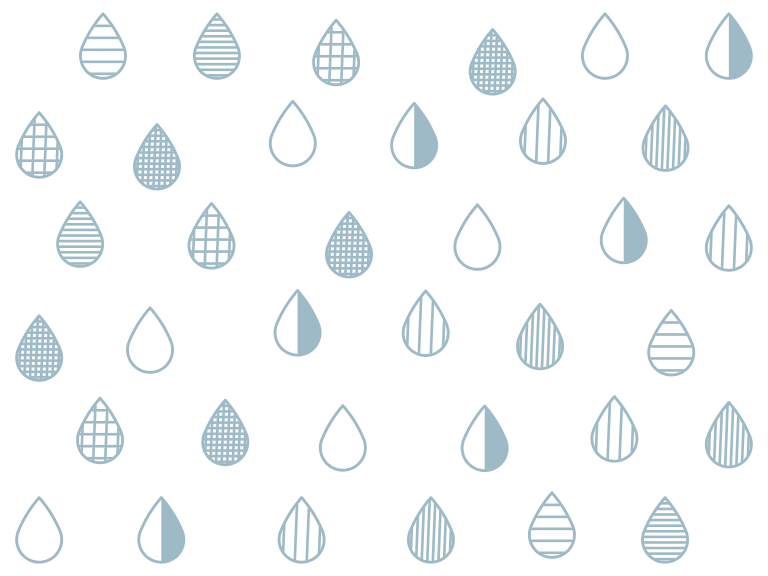
A WebGL 1 fragment shader for this pattern:

```glsl
precision highp float;

uniform vec2 u_resolution;

// All lengths are fractions of the canvas height.
const vec3 PAPER = vec3(1.0);
const vec3 INK = vec3(0.62, 0.73, 0.78);
const vec2 CELL = vec2(0.22222, 0.16667);
const vec2 JITTER = vec2(0.028, 0.024);
const vec2 MARGIN = vec2(0.068, 0.08);
const float STAGGER = 0.25;      // row shift, in cells
const float BELLY_RADIUS = 0.0391;
const float TIP_HEIGHT = 0.0729; // above the belly centre
const float FLANK_RADIUS = 0.208;
const float OUTLINE_WIDTH = 0.005;
const float STRIPE_WIDTH = 0.0046;
const float FINE_SPACING = 0.0097;
const float COARSE_SPACING = 0.0208;
const float LEAN = 0.04;         // slant of the upright stripes
const float KINDS = 8.0;

vec2 hash2(vec2 p) {
  vec2 q = vec2(dot(p, vec2(127.1, 311.7)), dot(p, vec2(269.5, 183.3)));
  return fract(sin(q) * 43758.5453);
}

// Coverage of a shape from its signed distance
float cover(float dist) {
  return clamp(0.5 - dist * u_resolution.y, 0.0, 1.0);
}

// Drop: a round belly joined smoothly to two flank arcs that meet at the tip
float dropDistance(vec2 p) {
  p.x = abs(p.x);
  float reach = FLANK_RADIUS - BELLY_RADIUS;
  float b = (FLANK_RADIUS * FLANK_RADIUS - reach * reach
    - TIP_HEIGHT * TIP_HEIGHT) / (2.0 * TIP_HEIGHT);
  float a = sqrt(reach * reach - b * b);
  vec2 fromTip = p - vec2(0.0, TIP_HEIGHT);
  if (a * fromTip.y > (TIP_HEIGHT + b) * p.x) return length(fromTip);
  if (a * p.y > b * p.x) return length(p + vec2(a, b)) - FLANK_RADIUS;
  return length(p) - BELLY_RADIUS;
}

float stripes(float x, float spacing) {
  float dist = abs(fract(x / spacing) - 0.5) * spacing;
  return cover(dist - 0.5 * STRIPE_WIDTH);
}

// Fillings: 0 empty, 1 fine upright, 2 coarse grid, 3 half,
// 4 coarse level, 5 fine grid, 6 coarse upright, 7 fine level
float filling(vec2 p, float kind) {
  float x = p.x - LEAN * p.y;
  if (kind < 0.5) return 0.0;
  if (kind < 1.5) return stripes(x, FINE_SPACING);
  if (kind < 2.5) return max(stripes(x, COARSE_SPACING), stripes(p.y, COARSE_SPACING));
  if (kind < 3.5) return cover(-p.x);
  if (kind < 4.5) return stripes(p.y, COARSE_SPACING);
  if (kind < 5.5) return max(stripes(x, FINE_SPACING), stripes(p.y, FINE_SPACING));
  if (kind < 6.5) return stripes(x, COARSE_SPACING);
  return stripes(p.y, FINE_SPACING);
}

float dropInk(vec2 p, float kind) {
  float dist = dropDistance(p);
  float outline = cover(abs(dist) - 0.5 * OUTLINE_WIDTH);
  return max(outline, cover(dist) * filling(p, kind));
}

void main() {
  vec2 uv = gl_FragCoord.xy / u_resolution.y;
  vec2 canvas = vec2(u_resolution.x / u_resolution.y, 1.0);
  vec2 cellCount = floor(canvas / CELL + 0.5);
  vec2 home = floor(uv / CELL);
  vec2 bellyOffset = vec2(0.0, 0.5 * (TIP_HEIGHT - BELLY_RADIUS));
  float ink = 0.0;

  // Staggered, jittered cells, one whole drop in each
  for (int j = -1; j <= 1; j++) {
    for (int i = -1; i <= 1; i++) {
      vec2 cell = home + vec2(float(i), float(j));
      vec2 inside = step(vec2(0.0), cell) * step(cell + 0.5, cellCount);
      float shift = (mod(cell.y, 2.0) * 2.0 - 1.0) * STAGGER;
      vec2 centre = (cell + 0.5 + vec2(shift, 0.0)) * CELL;
      centre += (hash2(cell + 3.7) * 2.0 - 1.0) * JITTER;
      centre = clamp(centre, MARGIN, canvas - MARGIN);
      // Strides that keep equal fillings apart
      float kind = mod(cell.x * 3.0 + cell.y * 2.0 + floor(cell.y * 0.5), KINDS);
      ink = max(ink, inside.x * inside.y * dropInk(uv - centre + bellyOffset, kind));
    }
  }

  gl_FragColor = vec4(mix(PAPER, INK, ink), 1.0);
}
```
